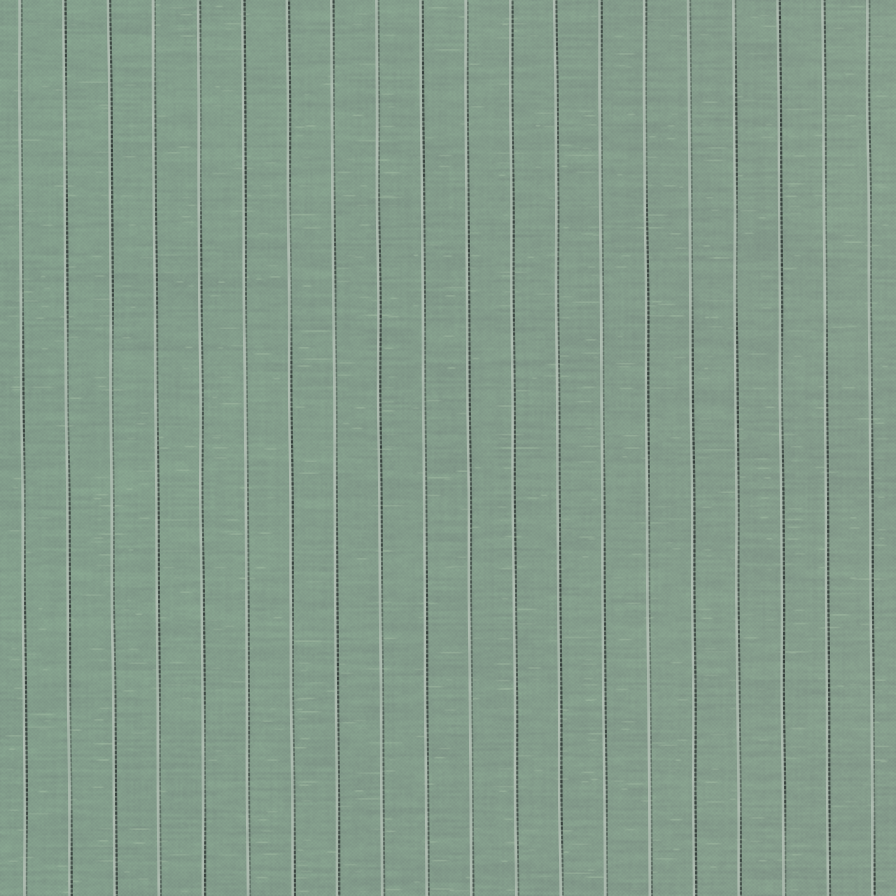
A WebGL 2 fragment shader for this texture:

```glsl
#version 300 es
precision highp float;

uniform vec2 u_resolution;
out vec4 outColor;

const vec3 SAGE = vec3(0.527, 0.633, 0.557);
const vec3 SHADE = vec3(0.50, 0.592, 0.533);
const vec3 PALE_YARN = vec3(0.69, 0.745, 0.70);
const vec3 DARK_YARN = vec3(0.21, 0.25, 0.235);
const vec3 SLUB = vec3(0.64, 0.74, 0.64);

const float STRIPE_PITCH = 0.0498;
const float STRIPE_START = 0.0225;
const float STRIPE_LEAN = 0.0065;
const float STITCHES = 192.0;
const float THREADS = 256.0;

float hash(vec2 p) {
    vec3 q = fract(p.xyx * vec3(0.1031, 0.1030, 0.0973));
    q += dot(q, q.yzx + 33.33);
    return fract((q.x + q.y) * q.z);
}

float noise(vec2 p) {
    vec2 cell = floor(p);
    vec2 f = fract(p);
    f = f * f * (3.0 - 2.0 * f);
    float low = mix(hash(cell), hash(cell + vec2(1, 0)), f.x);
    float high = mix(hash(cell + vec2(0, 1)), hash(cell + vec2(1, 1)), f.x);
    return mix(low, high, f.y);
}

// Pixel-filtered coverage of a band of the given half width
float band(float d, float halfWidth, float pixel) {
    float right = min(d + 0.5 * pixel, halfWidth);
    float left = max(d - 0.5 * pixel, -halfWidth);
    return clamp((right - left) / pixel, 0.0, 1.0);
}

// Woven ground: fine crossing threads with uneven horizontal yarns
vec3 ground(vec2 uv, float pixel) {
    float weft = noise(uv * vec2(14.0, 300.0)) - 0.5;
    float fineWeft = noise(uv * vec2(55.0, 380.0) + 17.0) - 0.5;
    float warp = noise(uv * vec2(360.0, 9.0) + 41.0) - 0.5;
    float grain = noise(uv * 420.0 + 73.0) - 0.5;
    float cloud = noise(uv * vec2(4.0, 6.0) + 5.0) - 0.5;
    vec2 phase = 6.2832 * uv * THREADS;
    float weave = sin(phase.x) * sin(phase.y);
    weave *= 1.0 - smoothstep(0.3, 0.6, pixel * THREADS);
    float tone = 0.6 + 0.9 * weft + 0.6 * fineWeft + 0.35 * warp
        + 0.6 * grain + 0.4 * cloud + 0.35 * weave;
    vec3 color = mix(SHADE, SAGE, tone);
    return color + vec3(0.012, 0.0, 0.004) * (uv.x - 0.5);
}

// Sparse, tapered pale flecks lying along the weft
float slubs(vec2 uv, vec2 grid, float seed, float pixel) {
    vec2 p = uv * grid;
    vec2 cell = floor(p);
    vec2 center = 0.5 + 0.3 * (vec2(hash(cell + seed), hash(cell + seed + 9.0)) - 0.5);
    vec2 d = (p - cell - center) / grid;
    float reach = mix(0.1, 0.34, hash(cell + seed + 23.0)) / grid.x;
    float taper = 1.0 - smoothstep(0.3 * reach, reach, abs(d.x));
    float present = step(0.84, hash(cell + seed + 51.0));
    float strength = mix(0.25, 0.8, hash(cell + seed + 77.0));
    return present * strength * taper * band(d.y, 0.0009, pixel);
}

// Paired yarns: a pale line with a stitched dark line on its right
vec3 stripes(vec3 color, vec2 uv, float pixel) {
    float x = uv.x - STRIPE_START - STRIPE_LEAN * (1.0 - uv.y);
    float id = floor(x / STRIPE_PITCH + 0.5);
    float wobble = 0.0012 * (noise(vec2(id * 7.0, uv.y * 9.0)) - 0.5);
    float d = x - id * STRIPE_PITCH - wobble;

    float paleWear = 0.72 + 0.28 * noise(vec2(id * 5.0 + 3.0, uv.y * 60.0));
    color = mix(color, PALE_YARN, paleWear * band(d + 0.0009, 0.0017, pixel));

    // Dark stitches swell and fade along each stripe
    float row = uv.y * STITCHES + hash(vec2(id, 4.0));
    float gap = abs(fract(row) - 0.5) / STITCHES;
    float stitch = mix(0.4, 1.0, band(gap, 0.33 / STITCHES, pixel));
    float swell = noise(vec2(id * 11.0, uv.y * 7.0));
    float jitter = hash(vec2(id + 31.0, floor(row)));
    float wear = mix(0.5, 1.0, smoothstep(0.15, 0.75, swell)) * mix(0.75, 1.0, jitter);
    float halfWidth = mix(0.0009, 0.0013, swell);
    return mix(color, DARK_YARN, stitch * wear * band(d - 0.0013, halfWidth, pixel));
}

void main() {
    vec2 uv = gl_FragCoord.xy / u_resolution;
    float pixel = 1.0 / min(u_resolution.x, u_resolution.y);
    vec3 color = ground(uv, pixel);
    for (int layer = 0; layer < 3; layer++) {
        float k = float(layer);
        vec2 grid = vec2(13.0 + 9.0 * k, 61.0 + 14.0 * k);
        color = mix(color, SLUB, 0.65 * slubs(uv, grid, 100.0 * k + 3.0, pixel));
    }
    color = stripes(color, uv, pixel);
    outColor = vec4(color, 1.0);
}
```
